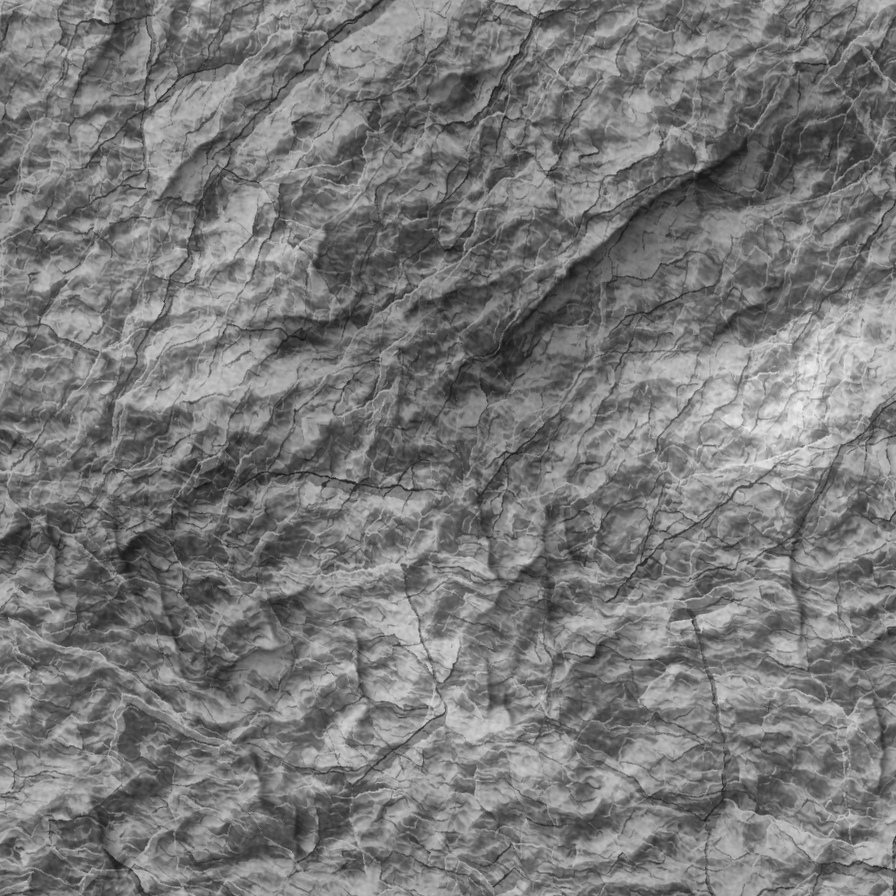
Give the GLSL for this texture, as a three.js fragment shader.

```glsl
#define MID_GREY 0.49
#define FINE_CONTRAST 0.19
#define BROAD_CONTRAST 0.16
#define PATCH_CONTRAST 0.14
#define GRAIN 0.09
#define BEDDING_ANGLE 0.66
#define JOINT_ANGLE 1.9
#define SHELF_HEIGHT 0.42
#define FACET_RELIEF 0.72
#define CREASE_RELIEF 0.36
#define LIGHT_DIR vec2(-0.4, 0.92)

varying vec2 vUv;

vec2 hash2(vec2 p) {
  p = vec2(dot(p, vec2(127.1, 311.7)), dot(p, vec2(269.5, 183.3)));
  return fract(sin(p) * 43758.5) * 2.0 - 1.0;
}

// Coordinates along and across a direction
vec2 alongAcross(vec2 p, float angle) {
  float c = cos(angle), s = sin(angle);
  return vec2(c * p.x + s * p.y, c * p.y - s * p.x);
}

float gradientNoise(vec2 p) {
  vec2 i = floor(p), f = fract(p);
  vec2 u = f * f * f * (f * (f * 6.0 - 15.0) + 10.0);
  vec2 e = vec2(1.0, 0.0);
  float a = dot(hash2(i), f);
  float b = dot(hash2(i + e.xy), f - e.xy);
  float c = dot(hash2(i + e.yx), f - e.yx);
  float d = dot(hash2(i + e.xx), f - e.xx);
  return mix(mix(a, b, u.x), mix(c, d, u.x), u.y);
}

float fbm(vec2 p) {
  float sum = 0.0, amp = 1.0;
  for (int i = 0; i < 4; i++) {
    sum += amp * gradientNoise(p);
    p = alongAcross(p, 0.6) * 2.03 + 7.3;
    amp *= 0.5;
  }
  return sum;
}

// Broken plates: every Voronoi cell is a plane with its own tilt and level
float facets(vec2 p) {
  vec2 cell = floor(p), f = fract(p), offset = vec2(0.0), id = cell;
  float nearest = 9.0;
  for (int j = -1; j <= 1; j++)
    for (int i = -1; i <= 1; i++) {
      vec2 c = vec2(float(i), float(j));
      vec2 r = c + 0.5 + 0.45 * hash2(cell + c) - f;
      float d = dot(r, r);
      if (d < nearest) { nearest = d; offset = r; id = cell + c; }
    }
  return dot(hash2(id + 17.0), offset) + 0.15 * hash2(id + 31.0).x;
}

// Rock relief: plates follow the bedding above the ragged shelf, the joints below
float rockHeight(vec2 p) {
  float rubble = exp(-pow((p.y - SHELF_HEIGHT) / 0.06, 2.0));
  float h = 0.0, freq = 5.0;
  for (int i = 0; i < 5; i++) {
    float k = float(i);
    float patchy = gradientNoise(p * (4.0 + 0.35 * freq) + 11.0 * k);
    float ragged = p.y + 0.22 * gradientNoise(p * 3.5 + 5.0 * k);
    float angle = mix(JOINT_ANGLE, BEDDING_ANGLE, step(SHELF_HEIGHT, ragged)) + 0.25 * k;
    vec2 q = alongAcross(p, angle) * vec2(0.6, 1.1);
    float weight = smoothstep(-0.35, 0.3, patchy) * (1.0 + rubble * (k - 2.0) * 0.35);
    h += FACET_RELIEF * weight * facets(q * freq + 13.0 * k) / freq;
    freq *= 2.05;
  }
  // Fine creases
  freq = 15.0;
  for (int i = 0; i < 4; i++) {
    vec2 q = alongAcross(p, BEDDING_ANGLE - 0.5 * float(i)) * vec2(0.7, 1.15);
    h -= 2.0 * CREASE_RELIEF * abs(gradientNoise(q * freq + 5.7)) / freq;
    freq *= 2.1;
  }
  return h;
}

// Sharp edge with a shadow that fades out on its lower side
float edgeShadow(vec2 p, float angle, float halfLength, float depth) {
  vec2 q = alongAcross(p, angle);
  float span = 1.0 - smoothstep(0.3, 1.0, abs(q.x) / halfLength);
  return span * (1.0 - smoothstep(-0.003, 0.003, q.y)) * exp(min(q.y, 0.0) / depth);
}

float shadows(vec2 p) {
  float dark = 0.7 * edgeShadow(p - vec2(0.69, 0.735), 0.72, 0.38, 0.05);
  for (int i = 0; i < 16; i++) {
    vec2 r = hash2(vec2(float(i), 4.0)), s = hash2(vec2(float(i), 9.0));
    vec2 ledge = vec2(0.5 + 0.5 * r.x, 0.62 + 0.37 * r.y);
    vec2 crack = vec2(0.5 + 0.5 * s.x, 0.23 + 0.2 * s.y);
    dark = max(dark, 0.6 * edgeShadow(p - ledge, BEDDING_ANGLE + 0.6 * s.x, 0.07 + 0.04 * s.y, 0.02));
    dark = max(dark, 0.6 * edgeShadow(p - crack, 1.78 + 0.25 * r.x, 0.08 + 0.05 * r.y, 0.009));
  }
  return dark;
}

// Lit edges stay soft while cracks go dark
float compress(float slope) {
  slope = min(slope, 1.8);
  return slope / (1.0 + abs(slope));
}

float rockTone(vec2 uv) {
  // Bend the layout, then fray every edge
  vec2 p = uv + 0.03 * vec2(fbm(uv * 4.0), fbm(uv * 4.0 + 19.0));
  p += 0.009 * vec2(fbm(uv * 30.0), fbm(uv * 30.0 + 31.0));

  // Slopes toward the light, close by and farther away
  float h = rockHeight(p);
  float fine = (h - rockHeight(p + 0.002 * LIGHT_DIR)) / 0.002;
  float broad = (h - rockHeight(p + 0.012 * LIGHT_DIR)) / 0.012;
  float tone = MID_GREY + FINE_CONTRAST * compress(fine) + BROAD_CONTRAST * compress(broad);

  // Weathered patches, one pale slab and mineral grain
  vec2 slab = alongAcross(p - vec2(0.86, 0.55), 0.55) * vec2(7.0, 13.0);
  tone += PATCH_CONTRAST * fbm(uv * 3.0 + 3.0) + 0.17 * exp(-dot(slab, slab));
  tone += GRAIN * (gradientNoise(uv * 210.0) + gradientNoise(uv * 95.0));
  return tone * (1.0 - shadows(p));
}

void main() {
  // Four samples smooth the broken edges
  float tone = 0.0;
  for (int i = 0; i < 4; i++) {
    vec2 corner = vec2(mod(float(i), 2.0), floor(float(i) * 0.5)) - 0.5;
    tone += 0.25 * rockTone(vUv + 0.001 * corner);
  }
  gl_FragColor = vec4(vec3(clamp(tone, 0.1, 0.92)), 1.0);
}
```
